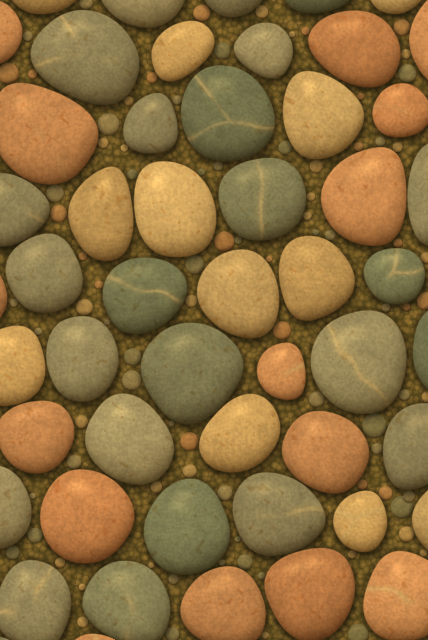
This texture is drawn by a WebGL 2 fragment shader. Its source:

```glsl
#version 300 es
precision highp float;
// Smooth river pebbles bedded in fine ochre gravel under warm light from above.
// Each pebble is a rounded convex gauge built from the bisectors towards its
// neighbours on a jittered staggered lattice; smaller ones fill the gaps.
uniform vec2 u_resolution;
out vec4 fragColor;

const float CELL = 0.143;           // lattice spacing, in canvas heights
const float ROW = 0.866;            // row height relative to CELL
const float JITTER = 0.40;
const float GAP = 0.985;            // larger leaves more gravel
const float FILL_CELL = 0.036;
const float FILL_RADIUS = 0.025;
const float GRAVEL_CELL = 0.0085;
const float VEIN_SHARE = 0.45;
const float GRAIN = 0.13;
const vec3 LIGHT = vec3(-0.20, 0.67, 0.71);
const vec3 GROUND_DARK = vec3(0.26, 0.22, 0.08);
const vec3 GROUND_LIGHT = vec3(0.56, 0.43, 0.18);
const vec3 VEIN_COLOR = vec3(0.78, 0.65, 0.39);
const vec3 SHADE_TINT = vec3(0.50, 0.44, 0.33);
const vec3 PALETTE[8] = vec3[8](
    vec3(0.78, 0.63, 0.37), vec3(0.57, 0.52, 0.35), vec3(0.74, 0.49, 0.28),
    vec3(0.51, 0.49, 0.33), vec3(0.76, 0.60, 0.34), vec3(0.46, 0.46, 0.31),
    vec3(0.77, 0.53, 0.31), vec3(0.60, 0.54, 0.36));

struct Stone { float gauge; float dist; vec2 slope; vec2 offset; vec2 id; };

float hash(vec2 p) { return fract(sin(dot(p, vec2(127.1, 311.7))) * 43758.5453); }
vec2 hash2(vec2 p) { return vec2(hash(p), hash(p + 57.3)); }
vec2 around(int k) { return vec2(k % 3 - 1, k / 3 - 1); }  // 3x3 block of cells

float noise(vec2 p) {
    p = mat2(0.8, 0.6, -0.6, 0.8) * p;
    vec2 i = floor(p), f = fract(p);
    f = f * f * (3.0 - 2.0 * f);
    return mix(mix(hash(i), hash(i + vec2(1, 0)), f.x),
               mix(hash(i + vec2(0, 1)), hash(i + vec2(1, 1)), f.x), f.y);
}
// Lattice position (xy) and relative size (z) of a stone
vec3 seed(vec2 id) {
    vec2 c = id + 0.5 + vec2(0.5 * mod(id.y, 2.0), 0.0) + JITTER * (hash2(id) - 0.5);
    float h = hash(id + 19.7);
    return vec3(c * vec2(1.0, ROW), h < 0.2 ? 0.56 : mix(0.8, 1.3, h));
}
// Rounded convex stone: a 3-norm over the bisectors to its neighbours
Stone stoneAt(vec2 p, vec2 id, vec3 center) {
    vec2 q = p - center.xy, slope = vec2(0.0);
    float sum = 1e-6;
    for (int k = 0; k < 9; k++) {
        if (k == 4) continue;
        vec3 other = seed(id + around(k));
        vec2 away = other.xy - center.xy;
        vec2 axis = away * GAP * (1.0 + other.z / center.z) / dot(away, away);
        float t = max(dot(q, axis), 0.0);
        sum += t * t * t;
        slope += t * t * axis;
    }
    float g = pow(sum, 1.0 / 3.0);
    slope /= g * g;
    return Stone(g, (g - 1.0) / max(length(slope), 0.5) * CELL, slope, q, id);
}
Stone nearestStone(vec2 p) {
    p /= CELL;
    float row = floor(p.y / ROW);
    vec2 base = vec2(floor(p.x - 0.5 * mod(row, 2.0)), row);
    Stone best = Stone(9.0, 1.0, vec2(0, 1), vec2(0), base);
    for (int k = 0; k < 9; k++) {
        vec2 id = base + around(k);
        vec3 center = seed(id);
        if (distance(p, center.xy) > 1.2) continue;
        Stone s = stoneAt(p, id, center);
        if (s.dist < best.dist) best = s;
    }
    return best;
}
// Evenly spread palette choice
vec3 stoneColor(vec2 id) {
    float pick = fract(dot(id, vec2(0.382, 0.29)) + 0.3 * hash(id + 4.6));
    return PALETTE[int(pick * 7.99)] * mix(0.94, 1.05, hash(id + 8.2));
}
// Dome lighting; g runs from 0 at the centre to 1 at the rim
vec3 shadeDome(vec3 color, vec2 dir, float g, float gloss) {
    g = min(g, 1.0);
    vec3 n = normalize(vec3(dir * pow(g, 1.8), sqrt(1.0 - g * g * g * g) + 0.18));
    float lit = smoothstep(-0.45, 0.85, dot(n, LIGHT));
    float spec = pow(max(dot(n, normalize(LIGHT + vec3(0, 0, 1))), 0.0), 50.0);
    return color * mix(SHADE_TINT, vec3(1.04, 1.02, 0.99), lit) + gloss * spec * VEIN_COLOR;
}
// Mottling, ochre pits and pale veins, some of them forked
vec3 stoneSurface(Stone s, vec2 p) {
    vec3 color = stoneColor(s.id) * (0.93 + 0.08 * noise(p * 45.0) + 0.05 * noise(p * 110.0));
    float pit = smoothstep(0.80, 0.97, noise(p * 120.0 + s.id * 3.1));
    color *= mix(vec3(1.0), vec3(0.87, 0.73, 0.52), 0.45 * pit);
    float a = 6.2832 * hash(s.id + 2.4);
    vec2 q = mat2(cos(a), sin(a), -sin(a), cos(a)) * s.offset * 2.0;
    q.x += 0.25 * (noise(q * 2.0 + s.id * 7.0) - 0.5);
    bool forked = hash(s.id + 6.8) < 0.35 && q.y > 0.0;
    float path = forked ? abs(abs(q.x) - 0.8 * q.y) : abs(q.x);
    float vein = 0.6 * smoothstep(0.075, 0.01, path) + 0.4 * smoothstep(0.22, 0.0, path);
    vein *= step(hash(s.id + 12.9), VEIN_SHARE) * smoothstep(0.15, 0.7, noise(q * 2.0 + s.id));
    float gloss = 0.1 + 0.12 * noise(p * 60.0);
    return shadeDome(mix(color, VEIN_COLOR, 0.6 * vein), normalize(s.slope + 1e-5), s.gauge, gloss);
}
vec3 gravel(vec2 p) {
    vec2 g = p / GRAVEL_CELL;
    vec2 nearest = vec2(9.0, 0.0);  // distance, tone
    for (int k = 0; k < 9; k++) {
        vec2 id = floor(g) + around(k);
        float d = distance(g, id + hash2(id));
        if (d < nearest.x) nearest = vec2(d, mix(0.5, 1.0, hash(id + 3.3)));
    }
    float tone = mix(0.3, 1.0, smoothstep(0.9, 0.1, nearest.x)) * nearest.y;
    return mix(GROUND_DARK, GROUND_LIGHT, tone);
}
// Small pebbles sized to the free space around them
vec3 addFill(vec3 color, vec2 p, float px) {
    for (int k = 0; k < 9; k++) {
        vec2 id = floor(p / FILL_CELL) + around(k);
        vec2 q = p - (id + 0.2 + 0.6 * hash2(id + 31.0)) * FILL_CELL;
        float d = length(q);
        if (d > FILL_RADIUS * 1.2) continue;
        float r = min(nearestStone(p - q).dist * 0.97, FILL_RADIUS);
        if (r < 0.005) continue;
        color *= mix(0.75, 1.0, smoothstep(0.8, 1.25, length(q + vec2(0, 0.15 * r)) / r));
        vec3 pebble = 0.95 * mix(stoneColor(id + 77.0), GROUND_LIGHT, 0.4);
        pebble = shadeDome(pebble, q / max(d, 1e-5), d / r, 0.08);
        color = mix(color, pebble, smoothstep(px, -px, d - r));
    }
    return color;
}
void main() {
    vec2 p = gl_FragCoord.xy / u_resolution.y;
    float px = 0.9 / u_resolution.y;
    Stone s = nearestStone(p);
    vec3 color = vec3(0.0);
    if (s.dist > -px) {
        float shadow = nearestStone(p + LIGHT.xy * 0.018).dist;
        color = addFill(gravel(p), p, px) * mix(0.62, 1.0, smoothstep(-0.012, 0.010, shadow));
        color *= mix(0.72, 1.0, smoothstep(0.0, 0.010, s.dist));
    }
    color = mix(color, stoneSurface(s, p), smoothstep(px, -px, s.dist));
    fragColor = vec4(color * (1.0 + GRAIN * (noise(p * 300.0) - 0.5)), 1.0);
}
```
